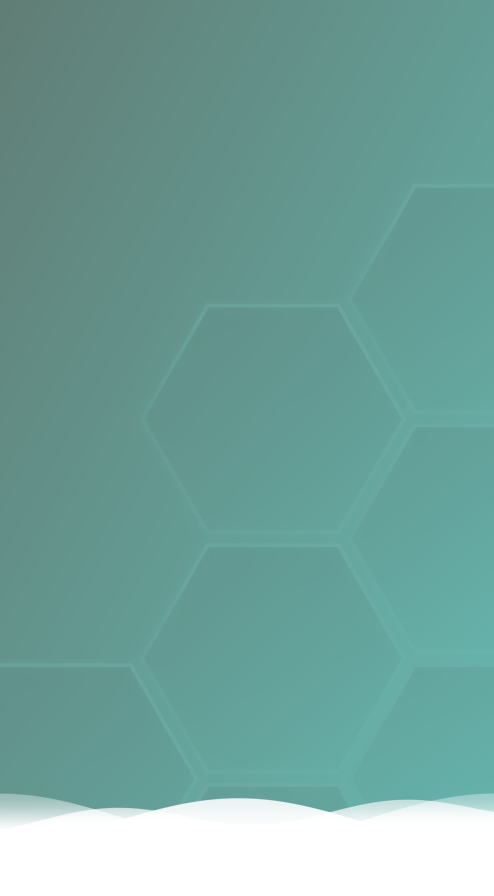
Reproduce this background procedurally as a Shadertoy shader.

```glsl
// Teal diagonal gradient with faint hexagon outlines above layered white waves.

const float TAU = 6.2831853;
const float PITCH = 0.2675;     // vertical distance between hexagons
const float APOTHEM = 0.1285;   // centre to flat side
const vec2 LATTICE = vec2(0.073, 0.1312);

const vec3 SLATE = vec3(0.38, 0.49, 0.46);
const vec3 AQUA = vec3(0.40, 0.73, 0.70);
const vec3 SHADE = vec3(0.36, 0.53, 0.51);
const vec3 RIM = vec3(0.46, 0.73, 0.70);

// Signed distance to a hexagon with flat top and bottom.
float hexagon(vec2 p, float apothem) {
    p = abs(p);
    return max(p.y, dot(p, vec2(0.8660254, 0.5))) - apothem;
}

// Shaded fill, bright rim and faint outer glow of one hexagon.
vec3 paintHexagon(vec3 base, vec2 p, float pixel) {
    float d = hexagon(p, APOTHEM);
    float inside = smoothstep(pixel, -pixel, d);
    float height = clamp(0.5 + 0.5 * p.y / APOTHEM, 0.0, 1.0);
    vec3 color = mix(base, SHADE, inside * 0.24 * height);

    float side = dot(p, vec2(0.35, 1.0)) / APOTHEM;
    float strength = mix(0.20, 0.40, smoothstep(-0.6, 1.0, side));
    float rim = smoothstep(0.0022 + pixel, 0.0022 - pixel, abs(d + 0.002));
    float glow = exp(-abs(d) / 0.006) * 0.08;
    return mix(color, RIM, max(rim * strength, glow));
}

// Columns of hexagons, kept only on the lower right of a diagonal.
vec3 paintLattice(vec3 color, vec2 p, float pixel) {
    for (int i = 0; i < 3; i++) {
        float column = float(i);
        vec2 center = LATTICE + PITCH * vec2(0.8660254 * column, 0.5 * mod(column, 2.0));
        center.y += PITCH * round((p.y - center.y) / PITCH);
        if (1.15 * center.x - center.y > -0.247)
            color = paintHexagon(color, p - center, pixel);
    }
    return color;
}

float crest(float x, float level, float height, float cycles, float peak) {
    return level + height * cos(TAU * cycles * (x - peak));
}

// White layer below a wave edge, turning opaque towards the bottom.
vec3 paintWave(vec3 color, float y, float edge, float opacity, float pixel) {
    float cover = smoothstep(pixel, -pixel, y - edge);
    float depth = smoothstep(0.114, 0.068, y);
    return mix(color, vec3(1.0), cover * mix(opacity, 1.0, depth));
}

void mainImage(out vec4 fragColor, in vec2 fragCoord) {
    vec2 uv = fragCoord / iResolution.xy;
    vec2 p = fragCoord / iResolution.y;
    float pixel = 0.75 / iResolution.y;

    // Backdrop
    vec3 color = mix(SLATE, AQUA, 0.5 * (uv.x + 1.0 - uv.y));
    color = paintLattice(color, p, pixel);

    // Waves, back to front
    float back = crest(uv.x, 0.0870, 0.0273, 1.0, 0.0);
    float middle = crest(uv.x, 0.0831 + 0.0155 * uv.x, 0.0117, 1.71, 0.229);
    float front = crest(uv.x, 0.0831, 0.0260, 1.0, 0.483);
    color = paintWave(color, p.y, back, 0.36, pixel);
    color = paintWave(color, p.y, middle, 0.58, pixel);
    color = paintWave(color, p.y, front, 0.86, pixel);

    fragColor = vec4(color, 1.0);
}
```
